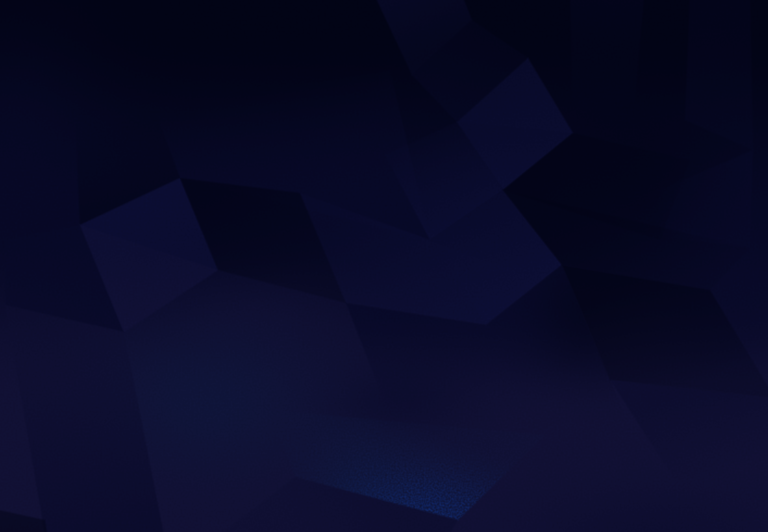
This background is drawn by a Shadertoy shader. Its source:

```glsl
// Dark navy low-poly background: faint folded facets with a grainy blue glow near the bottom.

const vec2 CANVAS = vec2(7.68, 5.32);   // working units, y runs down from the top
const float EDGE = 0.015;               // half width of a facet's smooth edge
const float GRAIN_SCALE = 46.0;
const float GRAIN_AMOUNT = 0.08;

const vec3 NIGHT  = vec3(0.008, 0.014, 0.085);
const vec3 NAVY   = vec3(0.029, 0.035, 0.155);
const vec3 INDIGO = vec3(0.048, 0.057, 0.210);
const vec3 VIOLET = vec3(0.071, 0.068, 0.210);
const vec3 BLUE   = vec3(0.056, 0.089, 0.235);
const vec3 GLOW   = vec3(0.060, 0.150, 0.410);

vec2 hashGradient(vec2 cell) {
    vec3 h = fract(cell.xyx * vec3(0.1031, 0.1030, 0.0973));
    h += dot(h, h.yzx + 33.33);
    return fract((h.xx + h.yz) * h.zy) * 2.0 - 1.0;
}

float gradientNoise(vec2 p) {
    vec2 i = floor(p), f = p - i;
    vec2 u = f * f * f * (f * (f * 6.0 - 15.0) + 10.0);
    vec2 e = vec2(0.0, 1.0);
    float low  = mix(dot(hashGradient(i), f), dot(hashGradient(i + e.yx), f - e.yx), u.x);
    float high = mix(dot(hashGradient(i + e), f - e), dot(hashGradient(i + 1.0), f - 1.0), u.x);
    return mix(low, high, u.y);
}

// Signed distance to the line a-b, positive on the inner side
float side(vec2 p, vec2 a, vec2 b) {
    vec2 e = normalize(b - a), q = p - a;
    return e.x * q.y - e.y * q.x;
}

// Clockwise convex quad whose weight runs from edge ab to edge cd
float facet(vec2 p, vec2 a, vec2 b, vec2 c, vec2 d, float fromW, float toW) {
    float inner = min(min(side(p, a, b), side(p, b, c)), min(side(p, c, d), side(p, d, a)));
    vec2 start = 0.5 * (a + b), axis = 0.5 * (c + d) - start;
    float t = clamp(dot(p - start, axis) / dot(axis, axis), 0.0, 1.0);
    return smoothstep(-EDGE, EDGE, inner) * mix(fromW, toW, t);
}

// Soft elliptical patch
float patchAt(vec2 p, vec2 center, vec2 size) {
    vec2 q = (p - center) / size;
    return exp(-dot(q, q));
}

void mainImage(out vec4 fragColor, in vec2 fragCoord) {
    vec2 uv = fragCoord / iResolution.xy;
    vec2 p = vec2(uv.x, 1.0 - uv.y) * CANVAS;

    // Shared corners of the folds
    vec2 leftPeak = vec2(1.80, 1.78), leftTip = vec2(0.80, 2.25), leftFold = vec2(2.18, 2.70);
    vec2 leftFoot = vec2(1.24, 3.32), ridge = vec2(3.00, 1.93), midFoot = vec2(3.46, 3.03);
    vec2 valley = vec2(4.30, 2.40), knot = vec2(5.03, 1.90), rightFold = vec2(5.62, 2.65);
    vec2 midTip = vec2(4.86, 3.25), kiteLeft = vec2(4.57, 1.22), kiteTop = vec2(5.28, 0.58);
    vec2 kiteRight = vec2(5.73, 1.33), glowLeft = vec2(2.95, 4.77), glowTip = vec2(4.58, 5.20);
    vec2 leftEdge = vec2(0.05, 3.05), columnLeft = vec2(0.45, 5.35), columnRight = vec2(1.64, 5.35);

    // Base gradient and broad patches
    vec3 col = mix(NIGHT, NAVY, 0.85 * smoothstep(0.3, 2.1, p.y));
    col = mix(col, VIOLET, 0.9 * smoothstep(2.2, 4.0, p.y));
    col = mix(col, NAVY, 0.6 * patchAt(p, vec2(0.1, 1.3), vec2(0.9, 1.0)));
    col = mix(col, NIGHT, 0.6 * patchAt(p, vec2(6.3, 1.7), vec2(1.1, 0.8)));
    col = mix(col, NAVY, 0.75 * patchAt(p, vec2(7.4, 3.0), vec2(0.9, 0.7)));
    col = mix(col, VIOLET, 0.5 * patchAt(p, vec2(2.6, 3.2), vec2(0.9, 0.4)));
    col = mix(col, BLUE, 0.65 * patchAt(p, vec2(2.1, 4.0), vec2(1.1, 0.7)));
    col = mix(col, NAVY, 0.45 * patchAt(p, vec2(4.0, 4.0), vec2(0.7, 0.35)));
    col = mix(col, NAVY, 0.4 * patchAt(p, vec2(6.5, 5.4), vec2(1.3, 0.5)));

    // Upper facets
    col = mix(col, INDIGO, facet(p, vec2(3.72, -0.1), vec2(4.6, -0.1), vec2(4.72, 0.2), vec2(4.12, 0.75), 0.45, 0.25));
    col = mix(col, NAVY, facet(p, vec2(4.72, 0.2), kiteTop, kiteLeft, vec2(4.12, 0.75), 0.25, 0.4));
    col = mix(col, NAVY, facet(p, vec2(5.7, -0.1), vec2(6.45, -0.1), vec2(6.35, 1.0), kiteRight, 0.3, 0.0));
    col = mix(col, NIGHT, facet(p, vec2(6.45, -0.1), vec2(6.9, -0.1), vec2(6.85, 1.2), vec2(6.35, 1.0), 0.8, 0.0));
    col = mix(col, NAVY, facet(p, vec2(6.9, -0.1), vec2(7.5, -0.1), vec2(7.53, 1.5), vec2(6.85, 1.2), 0.25, 0.3));
    col = mix(col, NAVY, facet(p, vec2(1.55, 1.1), vec2(3.9, 0.7), valley, leftPeak, 0.0, 0.8));
    col = mix(col, INDIGO, facet(p, vec2(3.85, 1.55), kiteLeft, knot, valley, 0.12, 0.65));

    // Left folds
    col = mix(col, NIGHT, facet(p, vec2(0.75, 1.2), vec2(1.55, 1.1), leftPeak, leftTip, 0.0, 0.5));
    col = mix(col, NAVY, facet(p, leftTip, leftFoot, leftEdge, vec2(0.05, 2.4), 0.8, 0.5));
    col = mix(col, INDIGO, facet(p, leftTip, leftPeak, leftFold, leftFoot, 0.8, 0.6));
    col = mix(col, VIOLET, facet(p, leftTip, leftFold, mix(leftFold, leftFoot, 0.5), leftFoot, 0.3, 0.65));
    col = mix(col, NIGHT, facet(p, leftPeak, ridge, midFoot, leftFold, 0.7, 0.3));
    col = mix(col, VIOLET, facet(p, leftEdge, leftFoot, columnRight, columnLeft, 0.2, 0.6));
    col = mix(col, NAVY, facet(p, leftEdge, leftFoot, columnRight, columnLeft, 0.08, 0.65));
    col = mix(col, NIGHT, facet(p, vec2(-0.1, 5.08), vec2(0.45, 5.2), vec2(0.5, 5.5), vec2(-0.1, 5.5), 0.5, 0.6));

    // Central fold and the shadow below it, each from two overlapping quads
    float center = max(facet(p, midFoot, ridge, vec2(5.423, 2.806), midTip, 0.2, 0.8),
                       facet(p, valley, knot, rightFold, midTip, 0.42, 0.85));
    col = mix(col, INDIGO, center);
    float below = max(facet(p, midFoot, midTip, vec2(5.4, 4.3), vec2(3.95, 4.3), 1.0, 1.0),
                      facet(p, midTip, rightFold, vec2(6.27, 4.2), vec2(4.6, 4.3), 1.0, 1.0));
    col = mix(col, NAVY, 0.9 * below * (1.0 - smoothstep(3.0, 4.15, p.y)));
    col = mix(col, NIGHT, 0.5 * below * patchAt(p, vec2(5.85, 3.1), vec2(0.5, 0.6)));

    // Kite with a crease across it
    col = mix(col, INDIGO, facet(p, kiteLeft, kiteTop, kiteRight, knot, 0.6, 0.72));
    col = mix(col, NAVY, facet(p, kiteLeft, kiteRight, mix(kiteRight, knot, 0.5), knot, 0.25, 0.0));

    // Right shadows
    col = mix(col, NIGHT, facet(p, knot, kiteRight, vec2(6.9, 1.6), vec2(6.6, 2.4), 0.8, 0.2));
    col = mix(col, NIGHT, facet(p, rightFold, knot, vec2(7.5, 2.48), vec2(7.1, 2.9), 0.7, 0.1));
    col = mix(col, NAVY, facet(p, vec2(7.53, 1.5), vec2(7.5, 2.48), vec2(6.5, 2.35), vec2(6.6, 1.9), 0.55, 0.0));
    col = mix(col, NIGHT, facet(p, rightFold, vec2(7.1, 2.9), vec2(7.75, 3.98), vec2(6.1, 3.8), 0.8, 0.25));
    col = mix(col, NAVY, facet(p, vec2(6.1, 3.8), vec2(7.75, 3.98), vec2(7.75, 4.7), vec2(6.75, 4.8), 0.4, 0.0));

    // Bottom glow with grain
    float grain = gradientNoise(p * GRAIN_SCALE);
    float lit = facet(p, glowTip, glowLeft, vec2(2.7, 4.1), vec2(5.45, 4.35), 1.0, 0.15);
    lit *= smoothstep(2.6, 3.8, p.x);
    float core = patchAt(p, vec2(4.4, 5.1), vec2(0.85, 0.45));
    col = mix(col, BLUE, 0.85 * lit);
    col = mix(col, GLOW, lit * clamp(0.04 + 0.45 * core + grain * (0.1 + 0.8 * core), 0.0, 1.0));
    col = mix(col, NAVY, facet(p, glowLeft, glowTip, vec2(4.4, 5.5), vec2(2.0, 5.5), 0.35, 0.15));

    fragColor = vec4(col * (1.0 + GRAIN_AMOUNT * grain), 1.0);
}
```
